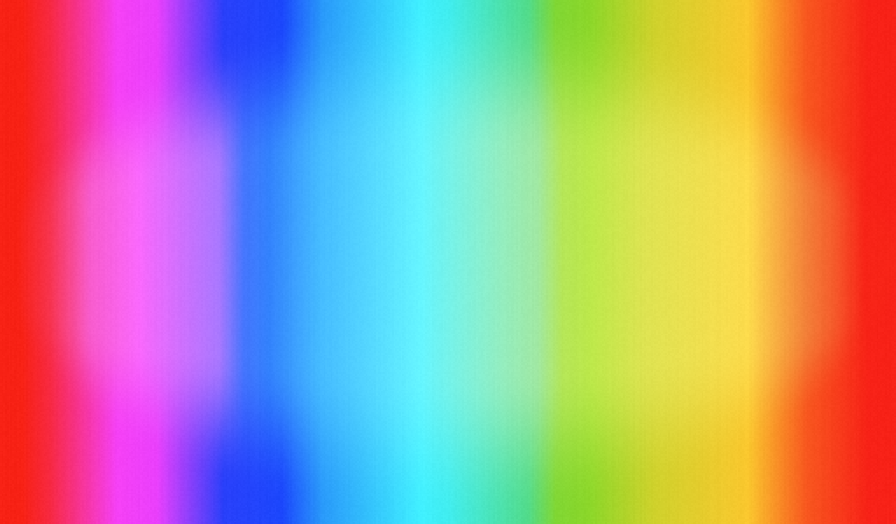
This background is drawn by a Shadertoy shader. Its source:

```glsl
float hash(vec2 p) {
    return fract(sin(dot(p, vec2(12.99, 78.23))) * 43758.5);
}

// Linear fade from the colour so far to the next one, between a and b
void fadeTo(inout vec3 color, float x, float a, float b, vec3 next) {
    color = mix(color, next, clamp((x - a) / (b - a), 0.0, 1.0));
}

// Saturated spectrum along the top and bottom
vec3 rimSpectrum(float x) {
    vec3 c = vec3(0.97, 0.13, 0.08);
    fadeTo(c, x, 0.025, 0.055, vec3(0.97, 0.16, 0.25));
    fadeTo(c, x, 0.055, 0.13, vec3(0.96, 0.25, 0.96));
    fadeTo(c, x, 0.13, 0.175, vec3(0.92, 0.25, 0.99));
    fadeTo(c, x, 0.175, 0.25, vec3(0.16, 0.25, 0.98));
    fadeTo(c, x, 0.25, 0.315, vec3(0.11, 0.28, 0.99));
    fadeTo(c, x, 0.315, 0.36, vec3(0.16, 0.60, 0.98));
    fadeTo(c, x, 0.36, 0.47, vec3(0.25, 0.94, 1.00));
    fadeTo(c, x, 0.47, 0.50, vec3(0.25, 0.93, 0.94));
    fadeTo(c, x, 0.50, 0.59, vec3(0.32, 0.86, 0.54));
    fadeTo(c, x, 0.59, 0.62, vec3(0.50, 0.84, 0.20));
    fadeTo(c, x, 0.62, 0.66, vec3(0.55, 0.84, 0.16));
    fadeTo(c, x, 0.66, 0.73, vec3(0.81, 0.82, 0.17));
    fadeTo(c, x, 0.73, 0.835, vec3(0.98, 0.78, 0.18));
    fadeTo(c, x, 0.835, 0.90, vec3(0.97, 0.34, 0.12));
    fadeTo(c, x, 0.90, 0.97, vec3(0.97, 0.13, 0.09));
    return c;
}

// Paler spectrum through the middle
vec3 coreSpectrum(float x) {
    vec3 c = vec3(0.97, 0.13, 0.08);
    fadeTo(c, x, 0.02, 0.055, vec3(0.97, 0.20, 0.30));
    fadeTo(c, x, 0.055, 0.10, vec3(0.97, 0.36, 0.80));
    fadeTo(c, x, 0.10, 0.155, vec3(0.98, 0.41, 0.99));
    fadeTo(c, x, 0.155, 0.245, vec3(0.66, 0.47, 1.00));
    fadeTo(c, x, 0.245, 0.272, vec3(0.27, 0.46, 0.99));
    fadeTo(c, x, 0.272, 0.30, vec3(0.20, 0.51, 0.99));
    fadeTo(c, x, 0.30, 0.355, vec3(0.27, 0.73, 1.00));
    fadeTo(c, x, 0.355, 0.47, vec3(0.40, 0.96, 1.00));
    fadeTo(c, x, 0.47, 0.56, vec3(0.58, 0.93, 0.75));
    fadeTo(c, x, 0.56, 0.60, vec3(0.63, 0.91, 0.64));
    fadeTo(c, x, 0.60, 0.628, vec3(0.71, 0.90, 0.34));
    fadeTo(c, x, 0.628, 0.66, vec3(0.74, 0.91, 0.29));
    fadeTo(c, x, 0.66, 0.72, vec3(0.87, 0.89, 0.32));
    fadeTo(c, x, 0.72, 0.835, vec3(0.99, 0.86, 0.30));
    fadeTo(c, x, 0.835, 0.90, vec3(0.95, 0.50, 0.22));
    fadeTo(c, x, 0.90, 0.93, vec3(0.96, 0.36, 0.17));
    fadeTo(c, x, 0.93, 0.965, vec3(0.97, 0.14, 0.09));
    return c;
}

void mainImage(out vec4 fragColor, in vec2 fragCoord) {
    vec2 uv = fragCoord / iResolution.xy;

    // Soft oval that reveals the paler bands
    vec2 d = abs(uv - 0.5);
    float ovalHeight = 0.44 * sqrt(max(1.0 - 4.0 * d.x * d.x, 0.01));
    float glow = 1.0 - smoothstep(0.45, 1.13, d.y / ovalHeight);
    vec3 color = mix(rimSpectrum(uv.x), coreSpectrum(uv.x), glow);

    // Faint upright streaks and grain
    vec2 cell = floor(uv * vec2(512.0, 300.0));
    color += 0.010 * (hash(vec2(cell.x, 3.0)) - 0.5);
    color += 0.016 * (hash(cell) - 0.5);

    fragColor = vec4(clamp(color, 0.0, 1.0), 1.0);
}
```
